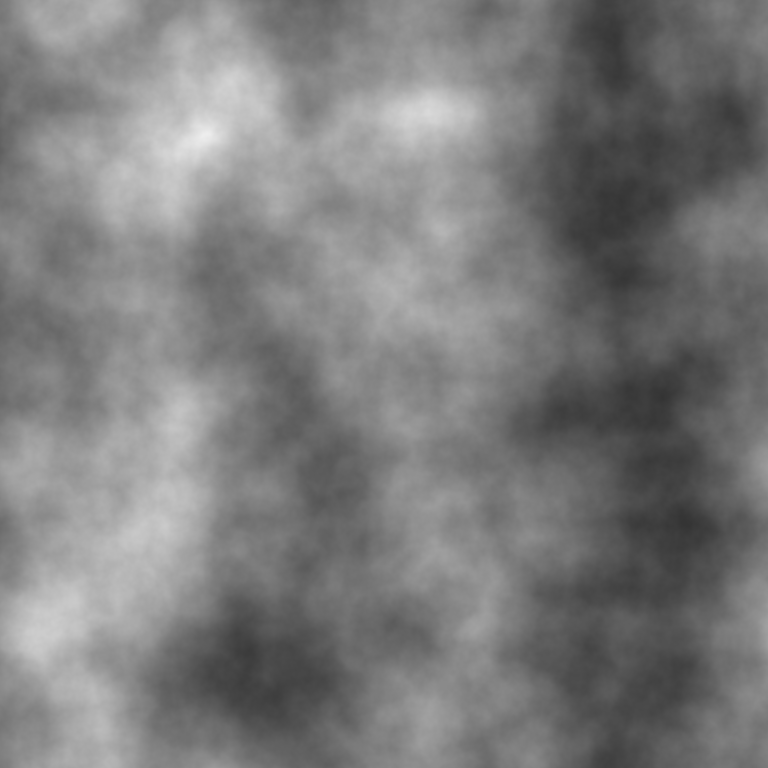
This texture is drawn by a three.js fragment shader. Its source:

```glsl
// Soft grey cloud texture that tiles seamlessly: several octaves of
// periodic gradient noise are summed, each finer and fainter than the last,
// and the sum is mapped to a grey tone with a slight lift in the highlights.

varying vec2 vUv;

// Sine-free hash from a lattice point to two values in 0..1
vec2 hash22(vec2 p) {
  vec3 q = fract(vec3(p.xyx) * vec3(0.1031, 0.1030, 0.0973));
  q += dot(q, q.yzx + 33.33);
  return fract((q.xx + q.yz) * q.zy);
}

// Unit gradient at a lattice point, wrapped so that the noise repeats
vec2 gradientAt(vec2 cell, float period, float seed) {
  vec2 wrapped = mod(cell, period);
  return normalize(hash22(wrapped + seed) * 2.0 - 0.9999);
}

// Gradient noise with quintic fading
float gradientNoise(vec2 p, float period, float seed) {
  vec2 cell = floor(p);
  vec2 f = p - cell;
  vec2 fade = f * f * f * (f * (f * 6.0 - 15.0) + 10.0);
  vec2 e = vec2(1.0, 0.0);
  float lowerLeft = dot(gradientAt(cell, period, seed), f);
  float lowerRight = dot(gradientAt(cell + e.xy, period, seed), f - e.xy);
  float upperLeft = dot(gradientAt(cell + e.yx, period, seed), f - e.yx);
  float upperRight = dot(gradientAt(cell + e.xx, period, seed), f - e.xx);
  return mix(mix(lowerLeft, lowerRight, fade.x),
             mix(upperLeft, upperRight, fade.x), fade.y);
}

// Fractal sum: frequency doubles and strength halves with each octave
float cloudNoise(vec2 uv) {
  float sum = 0.0;
  float strength = 1.0;
  float frequency = 3.0;
  for (int octave = 0; octave < 7; octave++) {
    float seed = 17.0 + 37.0 * float(octave);
    sum += strength * gradientNoise(uv * frequency, frequency, seed);
    strength *= 0.5;
    frequency *= 2.0;
  }
  return sum;
}

void main() {
  float cloud = cloudNoise(vUv);

  // Tone curve: mid grey base, slightly wider spread towards the light side
  float grey = 0.478 + 0.51 * cloud + 0.1 * cloud * cloud;
  gl_FragColor = vec4(vec3(clamp(grey, 0.0, 1.0)), 1.0);
}
```
